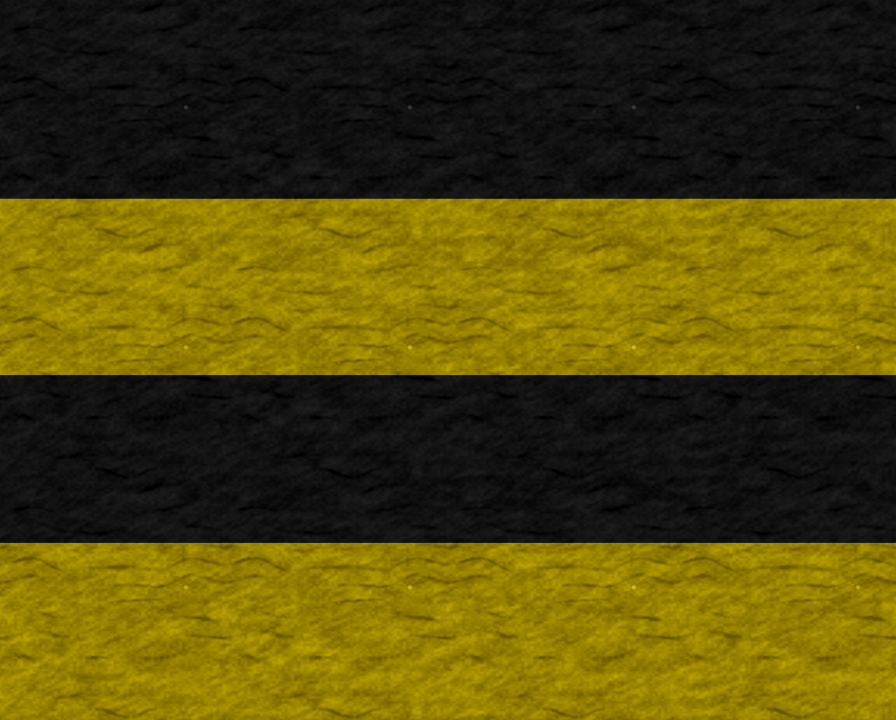
A Shadertoy shader for this pattern:

```glsl
// Black and yellow horizontal bands printed on a ribbed, fibrous paper.
// The paper is one square-ish patch of wrapping value noise (streaks, slanted
// fibres, grain, broken grooves) repeated in whole numbers over the canvas.

const vec2 PATCHES = vec2(4.0, 3.0);        // paper repeats across and down
const vec2 LOWER_BAND = vec2(0.123, 0.123); // centre and half height
const vec2 UPPER_BAND = vec2(0.6015, 0.1225);

const vec3 YELLOW = vec3(0.585, 0.503, 0.0);
const vec3 YELLOW_RELIEF = vec3(0.055, 0.052, 0.0);
const vec3 BLACK = vec3(0.063);
const vec3 BLACK_RELIEF = vec3(0.021);

const vec2 STREAK_CELLS = vec2(8.0, 28.0);
const vec2 FIBRE_CELLS = vec2(22.0, 52.0);
const vec2 GRAIN_CELLS = vec2(72.0, 96.0);
const float FIBRE_SLANT = 18.0;             // whole cells climbed per patch
const float ROWS = 13.0;                    // grooves per patch
const float ROW_WAVE = 0.9;
const float GROOVE_WIDTH = 0.11;
const float GROOVE_DEPTH = 2.4;
const vec2 SPECK_POSITION = vec2(0.83, 0.553);
const float SPECK_RADIUS = 0.0028;

float hash(vec2 cell, float seed) {
    return fract(sin(dot(cell, vec2(127.1, 311.7)) + seed * 74.7) * 43758.5453);
}

// Value noise that repeats after the given whole number of cells.
float wrapNoise(vec2 p, vec2 cells, float seed) {
    vec2 i = floor(p);
    vec2 f = p - i;
    f = f * f * (3.0 - 2.0 * f);
    vec2 a = mod(i, cells);
    vec2 b = mod(i + 1.0, cells);
    float low = mix(hash(a, seed), hash(vec2(b.x, a.y), seed), f.x);
    float high = mix(hash(vec2(a.x, b.y), seed), hash(b, seed), f.x);
    return mix(low, high, f.y);
}

// Thin dark dashes that follow slightly wavy rows.
float grooves(vec2 p) {
    vec2 waveCells = vec2(7.0, 5.0);
    float y = p.y * ROWS + ROW_WAVE * (wrapNoise(p * waveCells, waveCells, 1.0) - 0.5);
    float row = floor(y);
    float offset = (y - row - 0.5) / GROOVE_WIDTH;
    vec2 dashCells = vec2(9.0, ROWS);
    float dash = smoothstep(0.35, 0.9, wrapNoise(vec2(p.x * dashCells.x, row), dashCells, 2.0));
    float ragged = 0.5 + wrapNoise(p * GRAIN_CELLS * 0.5, GRAIN_CELLS * 0.5, 3.0);
    return dash * ragged * exp(-offset * offset);
}

// Paper relief, centred near zero with a spread of about one.
float paperTone(vec2 p) {
    float streak = wrapNoise(p * STREAK_CELLS, STREAK_CELLS, 4.0) - 0.5;
    vec2 slanted = p * FIBRE_CELLS - vec2(0.0, FIBRE_SLANT * p.x);
    float fibre = wrapNoise(slanted, FIBRE_CELLS, 5.0) - 0.5;
    float grain = wrapNoise(p * GRAIN_CELLS, GRAIN_CELLS, 6.0) - 0.5;
    return 0.2 + 2.1 * streak + 2.3 * fibre + 1.9 * grain - GROOVE_DEPTH * grooves(p);
}

// Coverage of a band whose height wraps around the canvas.
float bandMask(float y, vec2 band, float blur) {
    float d = abs(fract(y - band.x + 0.5) - 0.5) - band.y;
    return 1.0 - smoothstep(-blur, blur, d);
}

void mainImage(out vec4 fragColor, in vec2 fragCoord) {
    vec2 uv = fragCoord / iResolution.xy;
    vec2 patchUv = uv * PATCHES;
    float pixel = 1.0 / iResolution.y;

    // Printed bands over the shared paper relief
    float yellow = max(bandMask(uv.y, LOWER_BAND, 0.6 * pixel),
                       bandMask(uv.y, UPPER_BAND, 0.6 * pixel));
    float tone = clamp(paperTone(patchUv), -3.2, 2.6);
    vec3 color = mix(BLACK + BLACK_RELIEF * tone, YELLOW + YELLOW_RELIEF * tone, yellow);

    // One pale fleck in every patch
    vec2 aspect = vec2(iResolution.x / iResolution.y, 1.0);
    vec2 toSpeck = (fract(patchUv) - SPECK_POSITION) / PATCHES * aspect;
    float speck = 1.0 - smoothstep(SPECK_RADIUS - pixel, SPECK_RADIUS + pixel, length(toSpeck));
    color += speck * mix(vec3(0.15), vec3(0.2, 0.2, 0.08), yellow);

    fragColor = vec4(clamp(color, 0.0, 1.0), 1.0);
}
```
